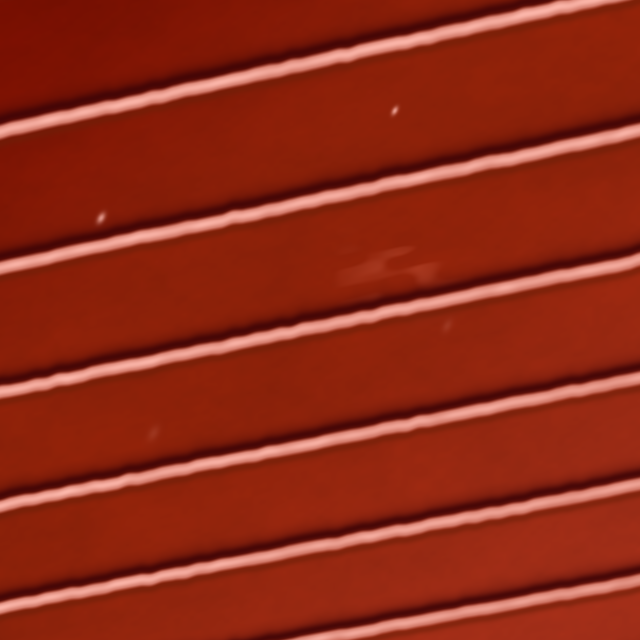
Give the GLSL for this texture, as a Shadertoy shader.

```glsl
// Red painted clapboards seen at a slant: bright lips with dark grooves above them.
// Board edges follow a quadratic row formula, inverted to find the nearest edge;
// gradients, value noise and a few flecks add light and wear.

const vec3 PAINT_DARK  = vec3(0.47, 0.060, 0.005);
const vec3 PAINT_MID   = vec3(0.555, 0.130, 0.035);
const vec3 PAINT_LIGHT = vec3(0.635, 0.180, 0.095);
const vec3 GROOVE      = vec3(0.25, 0.015, 0.020);
const vec3 UNDERCUT    = vec3(0.43, 0.120, 0.030);
const vec3 LIP_EDGE    = vec3(0.76, 0.380, 0.310);
const vec3 LIP_CORE    = vec3(0.97, 0.690, 0.640);

const float FIRST_EDGE  = 0.206;   // depth of edge 0 at the left side, from the top
const float SLANT       = 0.2215;  // rise of edge 0 across the canvas
const float ROW_STEP    = 0.2215;  // spacing of the first rows
const float ROW_SPREAD  = 0.0074;  // extra spacing gained towards the right
const float ROW_SHRINK  = 0.0089;  // quadratic narrowing of lower rows
const float LIP_HALF    = 0.0115;
const float GROOVE_SHIFT = 0.0190;
const float GROOVE_SOFT = 0.0090;
const float EDGE_WOBBLE = 0.0030;
const float MOTTLE      = 0.060;
const int   FLECKS      = 4;
const vec2  FLECK_START = vec2(0.617, 0.827);
const vec2  FLECK_STEP  = vec2(-0.459, -0.168);

float hash(vec2 p) {
    return fract(sin(dot(p, vec2(127.1, 311.7))) * 43758.5453);
}

float noise(vec2 p) {
    vec2 i = floor(p), f = fract(p);
    f = f * f * (3.0 - 2.0 * f);
    return mix(mix(hash(i), hash(i + vec2(1, 0)), f.x),
               mix(hash(i + vec2(0, 1)), hash(i + vec2(1, 1)), f.x), f.y);
}

float bell(float x, float width) {
    return exp(-x * x / (width * width));
}

// Depth below the nearest board edge (negative above it).
float edgeOffset(float x, float depth) {
    float start = FIRST_EDGE - SLANT * x;
    float rate = ROW_STEP + ROW_SPREAD * x;
    float root = sqrt(max(rate * rate - 4.0 * ROW_SHRINK * (depth - start), 0.0));
    float row = round((rate - root) / (2.0 * ROW_SHRINK));
    return depth - (start + rate * row - ROW_SHRINK * row * row);
}

// Painted face: light grows to the lower right, with faint mottling.
vec3 paint(vec2 uv, vec2 along) {
    float light = 0.5 * uv.x + 0.62 * (1.0 - uv.y);
    vec3 color = mix(PAINT_DARK, PAINT_MID, smoothstep(0.0, 0.45, light));
    color = mix(color, PAINT_LIGHT, smoothstep(0.5, 1.1, light));
    float mottle = 0.5 * noise(along * vec2(9.0, 14.0))
                 + 0.3 * noise(along * vec2(32.0, 46.0))
                 + 0.2 * noise(along * vec2(90.0, 120.0));
    return color * (1.0 + MOTTLE * 2.0 * (mottle - 0.5));
}

// Small chips, each one fainter and wider than the last.
float flecks(vec2 uv) {
    float sum = 0.0;
    for (int i = 0; i < FLECKS; i++) {
        float n = float(i);
        vec2 d = uv - fract(FLECK_START + n * FLECK_STEP);
        d.x -= 0.35 * d.y;
        float fade = i < 2 ? 0.85 : 0.13;
        sum += fade * bell(length(d * vec2(1.0, 0.7)), 0.0045 + 0.0012 * n);
    }
    return sum;
}

void mainImage(out vec4 fragColor, in vec2 fragCoord) {
    vec2 uv = fragCoord / iResolution.xy;
    float depth = 1.0 - uv.y;
    vec2 along = vec2(uv.x, uv.y - 0.2 * uv.x);
    float scale = mix(1.05, 0.86, depth);
    float wobble = noise(vec2(uv.x * 55.0, uv.y * 12.0)) - 0.5;
    float d = (edgeOffset(uv.x, depth) + EDGE_WOBBLE * wobble) / scale;

    vec3 color = paint(uv, along);

    // Faint rubbed patch and chips
    float scuff = bell(length((uv - vec2(0.62, 0.57)) * vec2(0.8, 1.2)), 0.06);
    color += 0.10 * scuff * smoothstep(0.55, 0.9, noise(along * vec2(24.0, 60.0)));
    color = mix(color, LIP_CORE, flecks(uv));

    // Groove shadow above the lip and a thin undercut below it
    color = mix(color, GROOVE, 0.25 * bell(d + 0.026, 0.016));
    color = mix(color, GROOVE, 0.88 * bell(d + GROOVE_SHIFT, GROOVE_SOFT));
    color = mix(color, UNDERCUT, 0.55 * bell(d - 0.017, 0.007));

    // Bright lip, dimmer to the lower right, with uneven sheen
    float body = 1.0 - smoothstep(0.6 * LIP_HALF, 1.25 * LIP_HALF, abs(d));
    float core = bell(d + 0.001, 0.75 * LIP_HALF);
    float sheen = 1.0 - 0.30 * uv.x * depth - 0.22 * noise(vec2(uv.x * 38.0, uv.y * 20.0));
    color = mix(color, mix(LIP_EDGE, LIP_CORE, core * sheen * 1.12), body);

    fragColor = vec4(clamp(color, 0.0, 1.0), 1.0);
}
```
